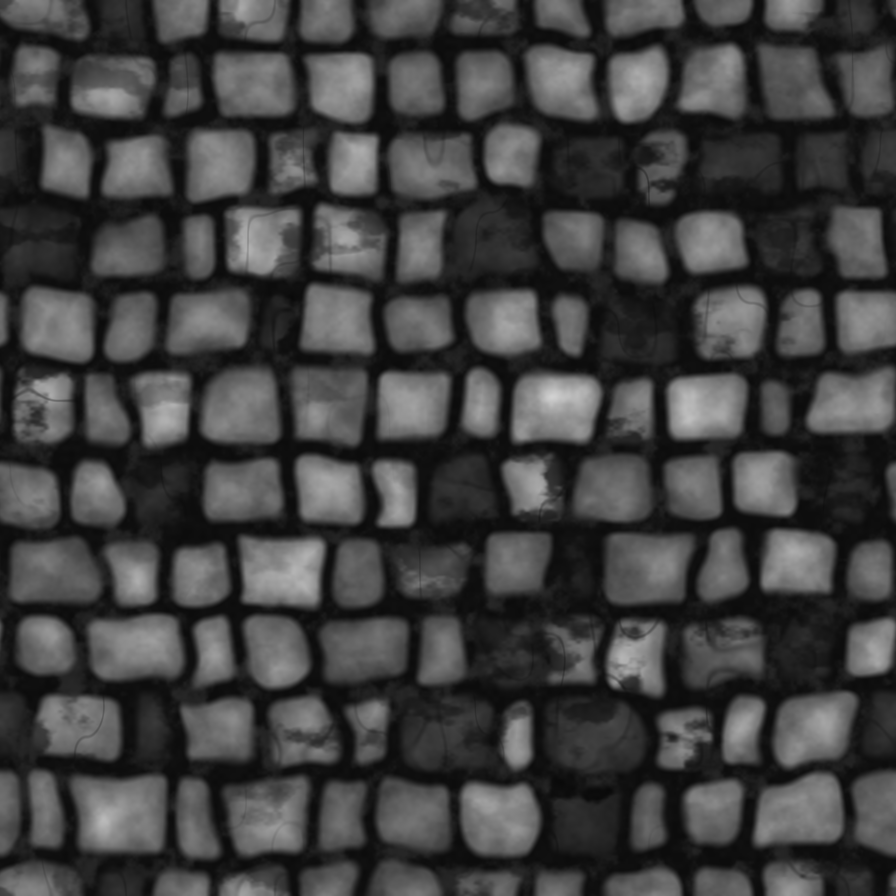
This texture is drawn by a Shadertoy shader. Its source:

```glsl
// Rows of worn, rounded grey cobblestones set in dark, soft joints; tiles seamlessly.
#define ROWS 11.0
#define COLUMNS 12.0
#define JOINT 0.06          // half joint width, in row heights
#define CORNER 0.19         // corner radius, in row heights
#define EDGE_JITTER 0.46    // variation of stone widths
#define EDGE_SLANT 0.22     // lean of the upright joints
#define WARP 0.017          // irregularity of the outlines
#define JOINT_TONE 0.055
#define STONE_DARK 0.37
#define STONE_LIGHT 0.55
#define DARK_SHARE 0.13     // share of nearly black stones

// Integer hash of a non-negative cell, three values in 0..1
vec3 hash3(vec2 cell, float seed) {
    uvec3 v = uvec3(uvec2(cell + 0.5), uint(seed)) * 1664525u + 1013904223u;
    v.x += v.y * v.z; v.y += v.z * v.x; v.z += v.x * v.y;
    v ^= v >> 16u;
    v.x += v.y * v.z; v.y += v.z * v.x; v.z += v.x * v.y;
    return vec3(v >> 8u) / 16777216.0;
}

// Value noise that wraps after a whole number of cells
float noise(vec2 uv, vec2 period, float seed) {
    vec2 p = uv * period, i = floor(p), f = p - i;
    f = f * f * (3.0 - 2.0 * f);
    vec2 a = mod(i, period), b = mod(i + 1.0, period);
    return mix(mix(hash3(a, seed).x, hash3(vec2(b.x, a.y), seed).x, f.x),
               mix(hash3(vec2(a.x, b.y), seed).x, hash3(b, seed).x, f.x), f.y);
}

float fbm(vec2 uv, vec2 period, float seed) {
    float sum = 0.0, weight = 0.53;
    for (int k = 0; k < 4; k++) {
        sum += weight * noise(uv, period, seed + float(k));
        period *= 2.0;
        weight *= 0.5;
    }
    return sum;
}

// Position of an upright joint at height y within its row
float jointX(float index, float row, float y) {
    vec3 h = hash3(vec2(mod(index, COLUMNS), row), 1.0) - 0.5;
    return index + h.x * EDGE_JITTER + h.y * EDGE_SLANT * y;
}

float roundedBox(vec2 p, vec2 halfSize, float radius) {
    vec2 q = abs(p) - halfSize + radius;
    return length(max(q, 0.0)) + min(max(q.x, q.y), 0.0) - radius;
}

void mainImage(out vec4 fragColor, in vec2 fragCoord) {
    vec2 uv = fragCoord / iResolution.xy;

    // Uneven outlines and gently wavy courses
    vec2 bend = vec2(noise(uv, vec2(23.0), 10.0), noise(uv, vec2(23.0), 11.0)) - 0.5;
    vec2 p = uv + WARP * bend;
    float y = p.y * ROWS + 0.5 + 0.16 * (noise(uv, vec2(7.0, 5.0), 12.0) - 0.5);
    float row = mod(floor(y), ROWS);
    y = fract(y) - 0.5;

    // Find the stone between its two joints
    float x = p.x * COLUMNS + hash3(vec2(row, 0.0), 2.0).x;
    float column = floor(x);
    if (x < jointX(column, row, y)) column -= 1.0;
    else if (x >= jointX(column + 1.0, row, y)) column += 1.0;
    float left = jointX(column, row, y), right = jointX(column + 1.0, row, y);
    vec2 id = vec2(mod(column, COLUMNS), row);
    vec3 shape = hash3(id, 3.0), look = hash3(id, 4.0), wear = hash3(id, 5.0);

    // Distance to the stone, in row heights
    float aspect = ROWS / COLUMNS;
    float shrink = 0.07 * shape.x * shape.x;
    vec2 halfSize = vec2(0.5 * (right - left) * aspect, 0.5) - JOINT - vec2(0.5, 1.0) * shrink;
    vec2 q = vec2((x - 0.5 * (left + right)) * aspect, y - shrink * (shape.y - 0.5));
    float radius = min(CORNER * mix(0.6, 1.2, shape.z), min(halfSize.x, halfSize.y));
    float dist = roundedBox(q, halfSize, radius);
    float mask = smoothstep(0.045, -0.085, dist);

    // Stone tone: some nearly black, a few pale, domed towards the middle
    float tone = mix(STONE_DARK, STONE_LIGHT, look.x);
    float isDark = step(look.y, DARK_SHARE);
    tone *= mix(1.0, 0.42, isDark);
    tone += 0.08 * smoothstep(0.88, 0.96, look.y);
    tone *= mix(0.78, 1.04, smoothstep(0.0, -0.3, dist));

    // Soft highlight off the centre
    vec2 glow = q - (wear.xy - 0.5) * halfSize;
    tone += 0.13 * look.z * (1.0 - isDark) * exp(-18.0 * dot(glow, glow));

    // Mottling, dark blotches and fine cracks on the worn stones
    float mottle = fbm(uv, vec2(26.0), 20.0);
    float blotch = smoothstep(0.46, 0.7, fbm(uv, vec2(24.0, 34.0), 30.0));
    float worn = max(smoothstep(0.6, 1.0, wear.z), 0.6 * isDark);
    tone *= 1.0 + 0.7 * (mottle - 0.5);
    tone *= 1.0 - blotch * mix(0.1, 0.7, worn);
    float ridge = abs(noise(uv, vec2(31.0, 19.0), 40.0) - 0.5);
    tone *= 1.0 - 0.3 * worn * smoothstep(0.06, 0.0, ridge);

    // Joints hold a little dusty grit
    float grit = JOINT_TONE + 0.09 * smoothstep(0.45, 0.8, fbm(uv, vec2(40.0), 50.0));
    float grey = mix(grit, tone, mask) + 0.02 * (noise(uv, vec2(150.0), 60.0) - 0.5);
    fragColor = vec4(vec3(clamp(grey, 0.0, 1.0)), 1.0);
}
```
